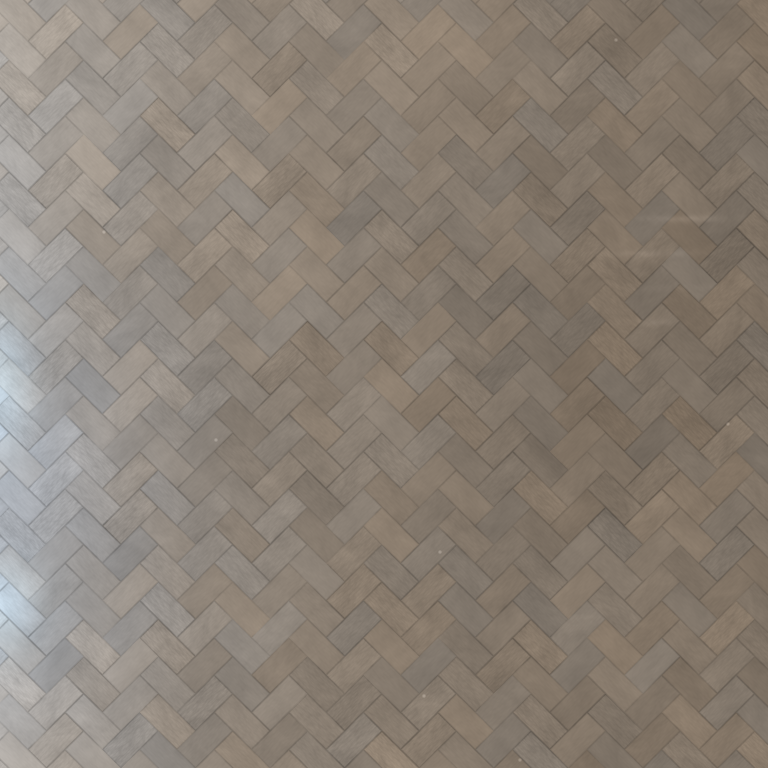
Write a WebGL 2 fragment shader that draws this texture.

```glsl
#version 300 es
precision highp float;
// Worn grey-brown herringbone wood floor with cool window sheen from the left.
uniform vec2 u_resolution;
out vec4 outColor;

const vec2  REPEATS = vec2(10.3, 20.6);     // zigzag periods across and down
const vec2  ANCHOR = vec2(0.4245, 0.558);   // left corner of one block
const float JOINT_HALF_WIDTH = 0.022;       // in block widths
const float JOINT_DEPTH = 0.15;
const float TONE_VARIATION = 0.085;
const float GRAIN_STRENGTH = 0.075;
const float MOTTLE_STRENGTH = 0.05;
const float BLOTCH_STRENGTH = 0.06;
const float SPECK_CHANCE = 0.003;
const float SPECK_CELLS = 48.0;
const vec3  WOOD_BROWN = vec3(0.502, 0.453, 0.400);
const vec3  SHEEN = vec3(0.165, 0.192, 0.220);
const vec3  SKY_TINT = vec3(0.015, 0.050, 0.095);
const vec3  GLARE = vec3(0.08, 0.13, 0.16);
const vec3  WARM_TINT = vec3(1.02, 1.0, 0.975);
const vec3  SMEAR = vec3(0.055, 0.052, 0.05);

float hash(vec2 p) {
  vec3 q = fract(vec3(p.xyx) * vec3(0.1031, 0.1030, 0.0973));
  q += dot(q, q.yzx + 33.33);
  return fract((q.x + q.y) * q.z);
}

// Distance to the nearest scattered point, about 0 to 1.
float cellular(vec2 p) {
  vec2 cell = floor(p);
  float nearest = 2.0;
  for (int j = -1; j <= 1; j++)
    for (int i = -1; i <= 1; i++) {
      vec2 c = cell + vec2(i, j);
      vec2 point = c + vec2(hash(c), hash(c + 71.3));
      nearest = min(nearest, distance(p, point));
    }
  return min(nearest, 1.0);
}

// Layered, turned and bent sines, about -1 to 1.
float mottle(vec2 p) {
  float sum = 0.0, amp = 0.5;
  for (int i = 0; i < 5; i++) {
    p += 0.6 * sin(p.yx * 1.3 + float(i) * 2.1);
    sum += amp * sin(p.x) * cos(p.y);
    p = mat2(1.32, 1.18, -1.18, 1.32) * p + 3.7;
    amp *= 0.65;
  }
  return sum;
}

float spot(vec2 uv, vec2 center, vec2 radius) {
  vec2 d = (uv - center) / radius;
  return exp(-dot(d, d));
}

// Block under a point: xy is the place inside it (2 by 1), zw its identity.
vec4 herringbone(vec2 p) {
  vec2 cell = floor(p), f = p - cell;
  float k = mod(cell.x + cell.y, 4.0);
  if (k < 2.0) return vec4(f.x + k, f.y, cell.x - k, cell.y);
  return vec4(f.y + k - 2.0, f.x, cell.x, cell.y - k + 2.0);
}

vec3 light(vec2 uv) {
  vec3 c = WOOD_BROWN + SHEEN * exp(-uv.x / 0.26);
  c += SKY_TINT * spot(uv, vec2(0.0, 0.33), vec2(0.2, 0.3));
  c += GLARE * (spot(uv, vec2(0.0, 0.5), vec2(0.04, 0.09))
              + spot(uv, vec2(0.0, 0.21), vec2(0.05, 0.06)));
  c += 0.035 * spot(uv, vec2(0.3, 1.0), vec2(0.35, 0.3));
  return c - 0.03 * spot(uv, vec2(0.85, 0.55), vec2(0.25, 0.2));
}

vec3 floorColor(vec2 uv, float pixel) {
  vec2 q = (uv - ANCHOR) * REPEATS * vec2(2.0, 1.0);
  vec4 block = herringbone(vec2(q.x + q.y, q.x - q.y));
  vec2 p = block.xy, id = block.zw + 200.0;
  float tone = hash(id), wear = hash(id + 17.0);

  // Tone, grain, stains and worn blotches
  float grain = cellular(p * vec2(2.2, 11.0) + id * 7.0) - 0.45;
  float fine = cellular(p * vec2(6.0, 19.0) + id * 5.0) - 0.45;
  float stain = mottle(uv * 14.0) + 0.7 * mottle(uv * 55.0 + 9.0);
  float blotch = mottle(p * vec2(1.6, 2.4) + id * 3.1);
  float shade = 1.0 + TONE_VARIATION * (tone - 0.5) + MOTTLE_STRENGTH * stain;
  shade += BLOTCH_STRENGTH * blotch * (0.4 + 0.6 * wear);
  shade -= GRAIN_STRENGTH * mix(0.4, 1.2, wear * wear) * (grain + 0.7 * fine);
  vec3 c = light(uv) * shade * mix(vec3(1.0), WARM_TINT, 2.0 * hash(id + 43.0) - 1.0);

  // Uneven dark joints
  vec2 edge = min(p, vec2(2.0, 1.0) - p);
  float soft = pixel * REPEATS.x * 2.0 * sqrt(2.0);
  float joint = 1.0 - smoothstep(0.0, JOINT_HALF_WIDTH + soft, min(edge.x, edge.y));
  c *= 1.0 - JOINT_DEPTH * joint * (0.6 + 0.7 * mottle(uv * 30.0 + 4.0) + 0.6 * wear);

  // Pale smears and specks
  for (int i = 0; i < 4; i++) {
    float n = float(i);
    vec2 at = vec2(0.88 - 0.03 * mod(n, 2.0), 0.715 - 0.045 * n);
    vec2 size = vec2(0.065 - 0.012 * n, 0.005);
    c += SMEAR * spot(uv, at, size) * (0.7 + 0.8 * mottle(uv * 40.0));
  }
  vec2 s = uv * SPECK_CELLS, sc = floor(s);
  float speck = step(1.0 - SPECK_CHANCE, hash(sc + 5.0));
  return c + 0.12 * speck * (1.0 - smoothstep(0.05, 0.15, distance(s - sc, vec2(0.5))));
}

void main() {
  float pixel = 1.0 / u_resolution.y;
  vec3 sum = vec3(0.0);
  for (int i = 0; i < 4; i++) {   // 2 by 2 samples per pixel
    vec2 offset = vec2(i & 1, i >> 1) * 0.5 - 0.25;
    sum += floorColor((gl_FragCoord.xy + offset) / u_resolution, pixel);
  }
  outColor = vec4(sum * 0.25, 1.0);
}
```
